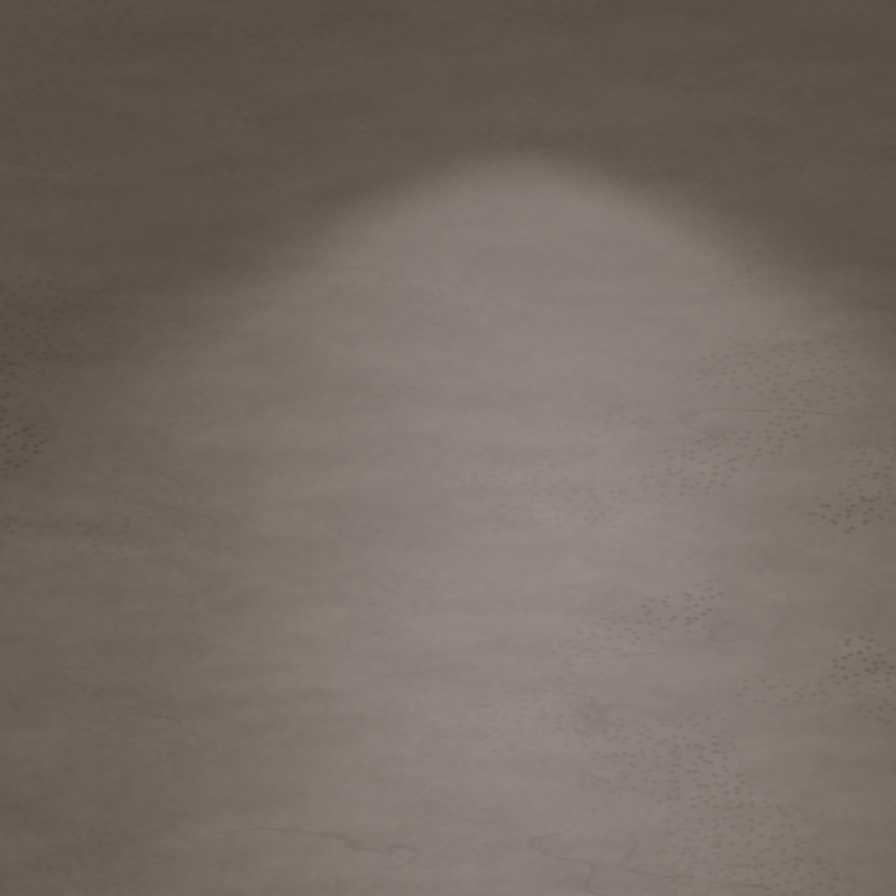
A Shadertoy shader for this texture:

```glsl
vec3 hash3(vec2 p) {
    vec3 q = fract(p.xyx * vec3(0.1031, 0.1030, 0.0973));
    q += dot(q, q.yxz + 33.33);
    return fract((q.xxy + q.yzz) * q.zyx);
}

// Smooth cellular noise: x = blended cell value, y = distance to nearest point
vec2 cellular(vec2 p) {
    vec2 cell = floor(p), f = fract(p);
    float total = 0.0, weight = 0.0, nearest = 2.0;
    for (int j = -1; j <= 1; j++)
    for (int i = -1; i <= 1; i++) {
        vec2 offset = vec2(i, j);
        vec3 rnd = hash3(cell + offset + 100.0);
        float d = length(offset + rnd.xy - f);
        float w = exp(-5.0 * d * d);
        total += rnd.z * w;
        weight += w;
        nearest = min(nearest, d);
    }
    return vec2(total / weight, nearest);
}

// Pool of light with a rounded, soft upper edge
float wallLight(vec2 p) {
    float dx = p.x - 0.575;
    float slope = mix(0.75, 0.68, smoothstep(-0.1, 0.1, dx));
    float edgeY = 0.942 - sqrt(0.0169 + slope * slope * dx * dx);
    float softness = 0.038 + 0.09 * smoothstep(0.05, 0.6, abs(dx));
    float lit = smoothstep(-softness, softness, edgeY - p.y);

    vec2 q = (p - vec2(0.61, 0.36)) / vec2(0.41, 0.80);
    float pool = 0.395 + 0.175 * exp(-dot(q, q));
    float spill = 0.04 * exp(-dx * dx * 9.0) * smoothstep(1.05, 0.8, p.y);
    return mix(0.355 + spill, pool, lit);
}

// Broad mottling, horizontal trowel streaks and fine grain
float plaster(vec2 p) {
    vec2 warped = p + 0.006 * vec2(sin(p.y * 31.0), sin(p.x * 9.0 + 2.0 * sin(p.y * 13.0)));
    float relief = 0.018 * (cellular(warped * vec2(4.0, 9.0)).x - 0.5);
    float amplitude = 0.020;
    vec2 scale = vec2(7.0, 38.0);
    for (int i = 0; i < 4; i++) {
        relief += amplitude * (cellular(warped * scale + float(i) * 17.0).x - 0.5);
        scale *= vec2(2.5, 1.6);
        amplitude *= 0.8;
    }
    return relief + 0.012 * (cellular(p * 210.0).x - 0.5);
}

// Thin broken lines along the streaks
float hairlines(vec2 p) {
    float n = cellular(p * vec2(5.0, 24.0) + 41.0).x;
    n += 0.12 * cellular(p * vec2(30.0, 70.0)).x;
    float thread = 1.0 - smoothstep(0.0, 0.035, abs(n - 0.56));
    float broken = smoothstep(0.50, 0.72, cellular(p * vec2(7.0, 13.0) + 8.0).x);
    return thread * broken * smoothstep(0.75, 0.5, p.y);
}

// Small pits, gathered mostly in the lower right and at the left rim
float pits(vec2 p) {
    vec2 right = (p - vec2(0.90, 0.30)) / vec2(0.22, 0.27);
    vec2 left = (p - vec2(0.0, 0.48)) / vec2(0.09, 0.16);
    float density = 0.15 + 0.7 * exp(-dot(right, right)) + 0.5 * exp(-dot(left, left));
    float patches = smoothstep(0.40, 0.75, cellular(p * vec2(11.0, 20.0) + 5.0).x);
    float dots = 1.0 - smoothstep(0.08, 0.38, cellular(p * vec2(65.0, 120.0)).y);
    return dots * patches * density;
}

void mainImage(out vec4 fragColor, in vec2 fragCoord) {
    vec2 p = fragCoord / iResolution.xy;
    float light = wallLight(p);
    float detail = mix(0.65, 1.0, smoothstep(0.85, 0.4, p.y));
    float tone = light + detail * plaster(p) - 0.022 * hairlines(p) - 0.07 * pits(p);

    // Warm grey, slightly more neutral where brighter
    vec3 color = tone - vec3(0.0, 0.043, 0.074);
    color.b += 0.03 * (light - 0.45);
    fragColor = vec4(color, 1.0);
}
```
